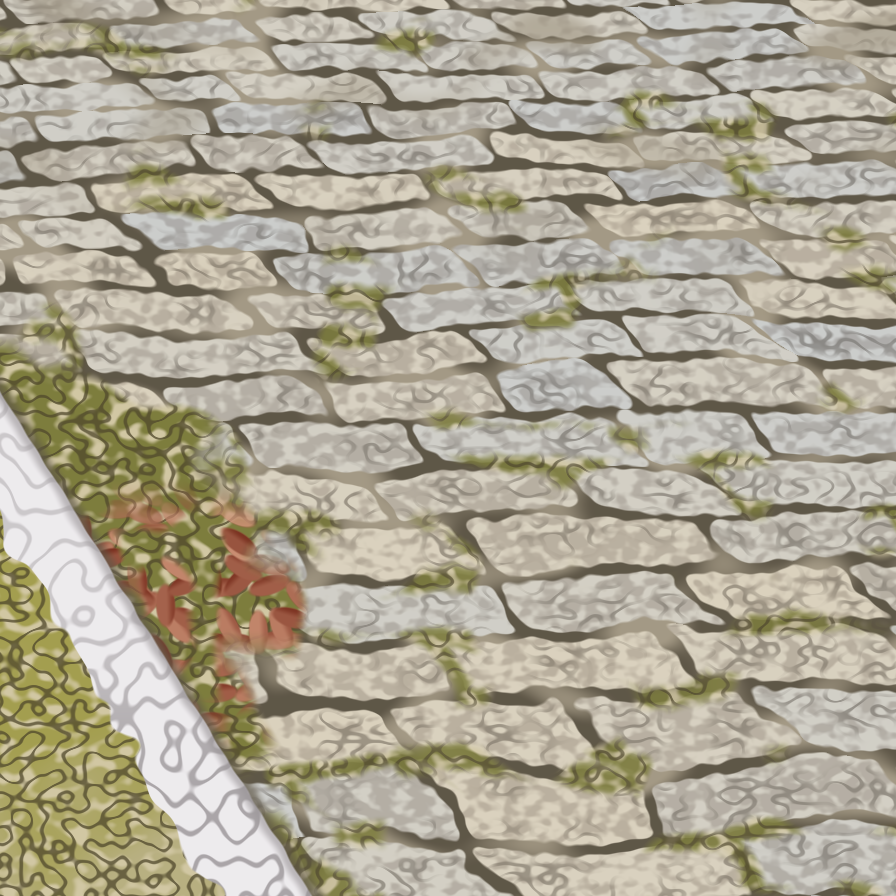
Reproduce this texture procedurally as a Shadertoy shader.

```glsl
// Worn grey cobbles receding in perspective, with a pale kerb, grass verge, moss and fallen leaves.

const vec2 VANISH = vec2(-1.156, 2.47);  // vanishing point of the side joints
const float TILT = 0.025;                // rise of the rows to the right
const float ROWS = 70.0;                 // row density in depth
const float LANES = 10.0;                // stones per unit of lane angle
const float JOINT = 0.0021;              // half joint width per unit of depth
const float CORNER = 0.009;
const float SKEW = 0.78;                 // narrowing of distances across slanted joints
const float KERB_IN = 0.565;             // lane angles of the two kerb edges
const float KERB_OUT = 0.608;

const vec3 STONE_LIGHT = vec3(0.83, 0.82, 0.79);
const vec3 STONE_MID = vec3(0.71, 0.69, 0.66);
const vec3 STONE_DARK = vec3(0.52, 0.50, 0.47);
const vec3 JOINT_DARK = vec3(0.37, 0.34, 0.28);
const vec3 SAND = vec3(0.64, 0.60, 0.52);
const vec3 STRAW = vec3(0.82, 0.78, 0.64);
const vec3 GRASS = vec3(0.64, 0.62, 0.31);
const vec3 MOSS = vec3(0.49, 0.49, 0.24);
const vec3 SOIL = vec3(0.31, 0.28, 0.17);
const vec3 LEAF_RED = vec3(0.58, 0.31, 0.23);
const vec3 LEAF_PALE = vec3(0.80, 0.57, 0.46);
const vec3 KERB_WHITE = vec3(0.93, 0.92, 0.93);
const vec3 KERB_GREY = vec3(0.60, 0.58, 0.59);

vec2 hash2(vec2 p) {
    vec3 q = fract(p.xyx * vec3(0.1031, 0.1030, 0.0973));
    q += dot(q, q.yzx + 33.33);
    return fract((q.xx + q.yz) * q.zy);
}

float corner(vec2 cell, vec2 offset) {
    float a = 6.2832 * hash2(cell).x;
    return dot(vec2(cos(a), sin(a)), offset);
}

// Gradient noise, about -0.7 to 0.7
float noise(vec2 p) {
    vec2 i = floor(p), f = p - i, e = vec2(1, 0);
    vec2 w = f * f * f * (f * (f * 6.0 - 15.0) + 10.0);
    return mix(mix(corner(i, f), corner(i + e, f - e), w.x),
               mix(corner(i + e.yx, f - e.yx), corner(i + 1.0, f - 1.0), w.x), w.y);
}

// Thin winding lines along the zero level of the noise
float veins(vec2 p, float width) {
    return 1.0 - smoothstep(0.3 * width, width, abs(noise(p)));
}

float jointAt(float i, float row) {
    return i + 0.5 * (hash2(vec2(i, row)).x - 0.5);
}

vec3 greenery(vec2 p, vec3 base) {
    vec3 c = mix(base, STRAW, smoothstep(-0.05, 0.35, noise(p * vec2(50, 65))));
    return mix(c, SOIL, 0.75 * veins(p * vec2(42, 52) + 7.0, 0.13));
}

// Leaves scattered one to a cell: x = coverage, y = shade
vec2 leaves(vec2 p, float soft) {
    vec2 g = p * 34.0, found = vec2(0);
    for (int k = 0; k < 9; k++) {
        vec2 cell = floor(g) + vec2(k % 3, k / 3) - 1.0;
        vec2 h = hash2(cell + 11.0), r = g - cell - h;
        float a = 2.4 * h.y - 1.6;
        r = mat2(cos(a), -sin(a), sin(a), cos(a)) * r;
        float m = 1.0 - smoothstep(-soft, soft, (length(r / vec2(0.8, 0.36)) - 1.0) * 0.011);
        found = mix(found, vec2(1, h.x - 0.5 * smoothstep(0.0, 0.3, r.y)), m);
    }
    return found;
}

vec3 paving(vec2 p, vec2 lane, float depth, float soft) {
    // Find the stone: bent rows, each with its own uneven side joints
    float v = lane.y + 0.4 * noise(p * 4.0) + 0.2 * noise(p * 11.0 + 40.0);
    float row = floor(v);
    float f = lane.x * LANES + 7.0 * hash2(vec2(row, 3)).x + 0.15 * noise(p * 13.0);
    float i = floor(f);
    i += step(jointAt(i + 1.0, row), f) - step(f, jointAt(i, row));
    float left = jointAt(i, row), right = jointAt(i + 1.0, row);
    vec2 seed = hash2(vec2(i, row) + 50.0);

    // Distance to its rounded, slightly turned outline
    vec2 scale = vec2(SKEW * depth / LANES, depth * depth / ROWS);
    vec2 q = vec2(f - 0.5 * (left + right), fract(v) - 0.5) * scale;
    q.y += 0.09 * (seed.x - 0.5) * q.x;
    vec2 halfSize = 0.5 * vec2(right - left, 1) * scale - JOINT * depth * (0.65 + 0.7 * seed.y);
    vec2 e = abs(q) - halfSize + CORNER;
    float dist = length(max(e, 0.0)) + min(max(e.x, e.y), 0.0) - CORNER;
    dist += 0.006 * noise(p * 48.0) + 0.004 * noise(p * 24.0);

    // Mottled face with a pale rim
    float inner = smoothstep(0.003, 0.014, -dist);
    float mottle = noise(p * vec2(48, 72)) + 0.5 * noise(p * vec2(95, 130)) + 0.35 * (seed.x - 0.5);
    vec3 face = mix(STONE_MID, STONE_LIGHT, smoothstep(-0.25, 0.25, mottle + 0.16 * (1.0 - inner)));
    float worn = veins(p * vec2(38, 58) + 20.0, 0.15) * smoothstep(-0.25, 0.2, noise(p * 15.0));
    face = mix(face, STONE_DARK, 0.75 * worn * (0.25 + 0.75 * inner));
    face *= mix(vec3(0.96, 0.98, 1.01), vec3(1.03, 1.0, 0.94), seed.y);
    float dirt = smoothstep(0.0, 0.4, noise(p * vec2(8, 14) + 9.0)) * smoothstep(0.6, 1.0, p.y);
    face = mix(face, SAND * 0.95, 0.6 * dirt);

    vec3 gap = mix(SAND, JOINT_DARK, smoothstep(-0.3, 0.05, noise(p * vec2(9, 13) + 30.0)));
    vec3 color = mix(face, gap, smoothstep(-soft, soft, dist));

    // Weeds spreading from the joints, thicker toward the front
    float weed = noise(p * vec2(9, 11) + 70.0) + 0.22 * (0.55 - p.y);
    weed = smoothstep(0.17, 0.34, weed) * smoothstep(-0.014, -0.001, dist);
    return mix(color, greenery(p, MOSS), 0.85 * weed);
}

void mainImage(out vec4 fragColor, in vec2 fragCoord) {
    vec2 p = fragCoord / iResolution.y;
    float soft = max(1.0 / iResolution.y, 0.0015);
    float depth = VANISH.y - p.y + TILT * (p.x - 0.2);
    vec2 lane = vec2((p.x - VANISH.x) / depth, ROWS / depth);
    vec3 color = paving(p, lane, depth, soft);

    // Moss and leaves drifted against the kerb
    float outer = (lane.x - KERB_OUT) * depth + 0.004 * noise(p * 30.0);
    float reach = 0.19 * smoothstep(0.08, 0.42, p.y) * (1.0 - smoothstep(0.52, 0.62, p.y));
    float drift = smoothstep(-0.02, 0.025, reach - outer + 0.09 * noise(p * 14.0));
    color = mix(color, greenery(p, MOSS), drift);
    vec2 leaf = leaves(p, soft);
    float litter = smoothstep(0.15, 0.22, p.y) * (1.0 - smoothstep(0.40, 0.47, p.y));
    litter *= drift * smoothstep(-0.16, -0.02, noise(p * 12.0 + 5.0));
    color = mix(color, mix(LEAF_RED, LEAF_PALE, leaf.y), leaf.x * litter);
    color = mix(JOINT_DARK, color, 0.3 + 0.7 * smoothstep(0.0, 0.018, outer));

    // Kerb with grey cracks and a shaded outer edge
    float cracks = veins(p * vec2(32, 28), 0.12) * (1.0 - 0.5 * smoothstep(0.1, 0.35, p.y));
    vec3 kerb = mix(KERB_WHITE, KERB_GREY, 0.8 * cracks);
    kerb = mix(kerb, KERB_GREY, 0.6 * smoothstep(-0.016, -0.002, outer));
    color = mix(kerb, color, smoothstep(-soft, soft, outer));

    // Grass verge, drier toward the front
    float verge = (lane.x - KERB_IN) * depth + 0.03 * noise(p * 22.0);
    float dry = smoothstep(0.22, 0.0, p.y + 0.2 * noise(p * 9.0));
    vec3 grass = greenery(p, mix(GRASS, STRAW * 0.92, 0.7 * dry));
    color = mix(grass, color, smoothstep(-soft, soft, verge));
    fragColor = vec4(color, 1.0);
}
```
